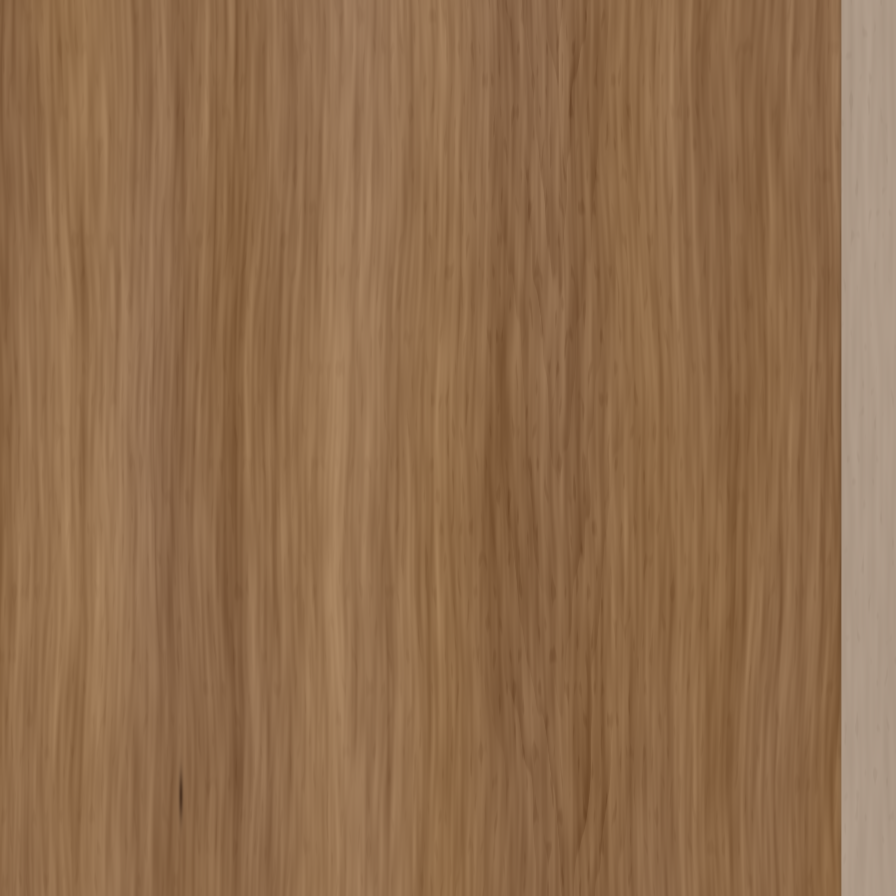
Give the GLSL for this texture, as a WebGL 1 fragment shader.

```glsl
precision highp float;
// Brown wood veneer with upright grain and a pale strip along the right edge.
// Broad tonal bands, stretched gradient noise for fibres and pores, and
// nested V-shaped growth rings are summed into one tone that picks the colour.
uniform vec2 u_resolution;

vec2 gradient(vec2 cell) {
  float h = fract(sin(dot(cell, vec2(127.1, 311.7))) * 43758.545);
  return vec2(cos(h * 6.2832), sin(h * 6.2832));
}

float noise(vec2 p) {
  vec2 i = floor(p), f = fract(p);
  vec2 w = f * f * f * (f * (f * 6.0 - 15.0) + 10.0);
  float a = dot(gradient(i), f);
  float b = dot(gradient(i + vec2(1, 0)), f - vec2(1, 0));
  float c = dot(gradient(i + vec2(0, 1)), f - vec2(0, 1));
  float d = dot(gradient(i + vec2(1, 1)), f - vec2(1, 1));
  return mix(mix(a, b, w.x), mix(c, d, w.x), w.y);
}

float bump(float x, float center, float width) {
  float d = (x - center) / width;
  return exp(-d * d);
}

// Broad light and dark bands across the board
float broadBands(float x) {
  float tone = 0.85 * bump(x, 0.105, 0.045) + 0.85 * bump(x, 0.39, 0.075);
  tone += 0.35 * bump(x, 0.49, 0.035) - 0.35 * bump(x, 0.02, 0.03);
  tone -= 0.45 * bump(x, 0.20, 0.035) + 0.65 * bump(x, 0.265, 0.012);
  tone -= 0.6 * bump(x, 0.62, 0.08) + 0.25 * bump(x, 0.83, 0.12);
  return tone - 0.35 * bump(x, 0.935, 0.025);
}

// Long fibres at several widths
float fibres(vec2 p) {
  float tone = 1.3 * noise(vec2(p.x * 28.0, p.y * 0.9));
  tone += 1.5 * noise(vec2(p.x * 75.0 + 9.0, p.y * 1.5));
  tone += 1.4 * noise(vec2(p.x * 150.0 + 31.0, p.y * 4.0));
  return tone + 1.2 * noise(vec2(p.x * 240.0 + 57.0, p.y * 11.0));
}

// Nested V-shaped rings, with a sharp dark rim on each
float cathedral(vec2 p) {
  float d = p.x - 0.628 - 0.012 * noise(vec2(4.0, p.y * 5.0));
  float phase = length(vec2(d, 0.005)) / 0.026 - p.y / 0.24;
  phase += 0.45 * noise(vec2(p.x * 35.0, p.y * 4.0));
  phase += 0.22 * noise(vec2(p.x * 130.0, p.y * 15.0));
  float ring = fract(phase + 0.65);
  float rim = smoothstep(0.55, 0.92, ring) * (1.0 - smoothstep(0.93, 1.0, ring));
  float strength = 0.65 + 0.9 * noise(p * vec2(25.0, 5.0) + 13.0);
  return (0.25 - 1.4 * rim) * strength * bump(d, 0.0, 0.07);
}

// Pale pointed arch rising from the lower edge
float lowerArch(vec2 p) {
  float halfWidth = 0.032 * sqrt(max(0.21 - p.y, 0.0));
  float d = abs(p.x - 0.402) - halfWidth + 0.004 * noise(p * vec2(60.0, 9.0));
  float inside = 1.0 - smoothstep(-0.003, 0.002, d);
  float rim = bump(d, 0.002, 0.003);
  return (0.4 * inside - 0.5 * rim) * (1.0 - smoothstep(0.17, 0.21, p.y));
}

void main() {
  vec2 uv = gl_FragCoord.xy / u_resolution;

  // Gentle sway of the grain
  vec2 p = uv;
  p.x += 0.02 * noise(vec2(uv.x * 4.0, uv.y * 1.6 + 3.0));
  p.x += 0.004 * noise(vec2(uv.x * 12.0, uv.y * 5.0));

  float tone = broadBands(p.x) + fibres(p) + cathedral(p) + lowerArch(p);

  // Short dark pores, denser around the rings
  float pore = smoothstep(0.22, 0.5, noise(vec2(p.x * 190.0, uv.y * 28.0)));
  tone -= pore * (0.45 + 0.5 * bump(p.x, 0.62, 0.12));

  // Thin dark lines, fading in and out along their length
  float line = bump(noise(vec2(p.x * 32.0 + 70.0, p.y * 0.7)), 0.0, 0.045);
  tone -= 0.8 * line * smoothstep(-0.1, 0.35, noise(p * vec2(14.0, 2.0) + 21.0));

  vec3 wood = vec3(0.558, 0.418, 0.288) + tone * vec3(0.043, 0.043, 0.039);
  wood += vec3(0.004, 0.0, -0.014) * 2.0 * noise(p * vec2(9.0, 1.5) + 40.0);

  // One small dark fleck
  vec2 fleck = (uv - vec2(0.202, 0.112)) / vec2(0.0022, 0.026);
  wood = mix(wood, vec3(0.24, 0.15, 0.09), 0.85 * exp(-dot(fleck, fleck)));

  // Pale strip with faint fibres and flecks
  float paleTone = noise(vec2(uv.x * 170.0, uv.y * 9.0));
  paleTone += 0.7 * noise(vec2(uv.x * 45.0, uv.y * 2.0));
  paleTone -= 0.8 * smoothstep(0.3, 0.55, noise(uv * vec2(150.0, 40.0) + 5.0));
  vec3 pale = vec3(0.678, 0.602, 0.532) + 0.03 * paleTone;

  float edge = 0.939;
  float blur = 1.0 / u_resolution.x;
  wood *= 1.0 - 0.08 * bump(uv.x, edge, 0.003);
  float strip = smoothstep(edge - blur, edge + blur, uv.x);
  gl_FragColor = vec4(mix(wood, pale, strip), 1.0);
}
```
